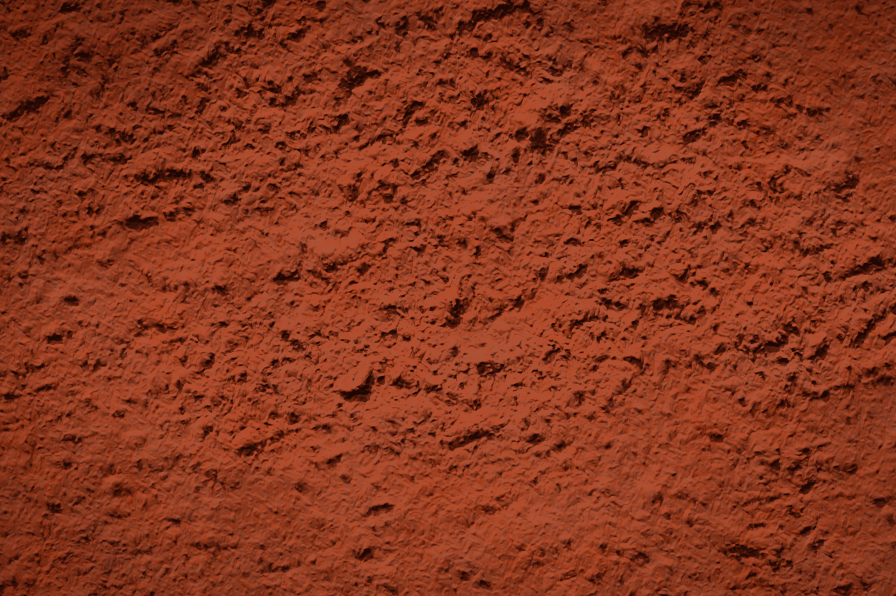
This texture is drawn by a Shadertoy shader. Its source:

```glsl
// Rough red clay plaster under raking light from above.
// A height field of gradient noise, pits, scratches and slanted ledges
// is shaded by its slope and by short cast shadows, then tinted.

vec2 hashGradient(vec2 cell) {
    vec2 k = vec2(dot(cell, vec2(127.1, 311.7)), dot(cell, vec2(269.5, 183.3)));
    return 2.0 * fract(sin(k) * 43758.5) - 1.0;
}

float gradientNoise(vec2 p) {
    vec2 i = floor(p), f = p - i;
    vec2 u = f * f * f * (f * (f * 6.0 - 15.0) + 10.0);
    vec2 e = vec2(1.0, 0.0);
    float a = dot(hashGradient(i), f);
    float b = dot(hashGradient(i + e.xy), f - e.xy);
    float c = dot(hashGradient(i + e.yx), f - e.yx);
    float d = dot(hashGradient(i + 1.0), f - 1.0);
    return mix(mix(a, b, u.x), mix(c, d, u.x), u.y);
}

vec2 rotate(vec2 p, float angle) {
    float c = cos(angle), s = sin(angle);
    return vec2(c * p.x + s * p.y, c * p.y - s * p.x);
}

// Trowel ledges: x is the broken lip, y the smoothed band below it
vec2 ledges(vec2 p) {
    float wobble = 0.02 * gradientNoise(p * 13.0) + 0.014 * gradientNoise(p * 45.0);
    float broken = smoothstep(-0.25, 0.3, gradientNoise(p * 24.0 + 60.0));
    vec2 sum = vec2(0.0);
    for (int i = 0; i < 7; i++) {
        float k = float(i);
        vec2 centre = vec2(1.5 * fract(k * 0.618 + 0.716), (k + 0.5) / 7.0);
        vec2 q = rotate(p - centre, 0.31 + 0.13 * cos(k * 2.0));
        float v = q.y + wobble;
        float taper = 1.0 - smoothstep(0.06, 0.25, abs(q.x));
        float strength = taper * exp(-0.3 * abs(k - 3.0));
        sum.x += strength * broken * smoothstep(-0.007, 0.007, v) * exp(-24.0 * max(v, 0.0));
        sum.y += strength * smoothstep(-0.08, -0.03, v) * smoothstep(0.012, -0.005, v);
    }
    return sum;
}

float height(vec2 p) {
    vec2 ledge = ledges(p);
    float patches = smoothstep(-0.4, 0.4, gradientNoise(p * 3.2 + 5.0) + 0.25 * (p.y - 0.5));
    float rough = mix(0.75, 1.3, patches) * (1.0 - 0.35 * min(ledge.y, 1.0));
    vec2 w = p + 0.006 * vec2(gradientNoise(p * 25.0), gradientNoise(p * 25.0 + 9.0));

    // Undulations, clumps and grains, with creases between them
    float h = 0.0, frequency = 9.0;
    for (int i = 0; i < 5; i++) {
        float k = float(i);
        float n = gradientNoise(rotate(w, 0.3 + k) * frequency + k * 17.0);
        float weight = 0.45 + 0.32 * k;
        h += rough * mix(n, 1.5 * abs(n), 0.5) * weight / frequency;
        frequency *= 1.95;
    }

    // Ragged pits in clusters and faint steep scratches
    float cluster = 0.35 * gradientNoise(p * 5.0 + 77.0);
    float pit = gradientNoise(rotate(w, 0.35) * vec2(19.0, 29.0) + 40.0);
    h -= 0.015 * rough * smoothstep(0.2, 0.5, pit + cluster);
    float scratch = gradientNoise(rotate(p, -1.15) * vec2(5.0, 75.0) + 3.0);
    h += 0.004 * scratch * smoothstep(0.0, 0.4, gradientNoise(p * 2.6 + 21.0));
    return h + 0.014 * ledge.x;
}

vec3 clayColor(float tone, float dust) {
    vec3 c = mix(vec3(0.12, 0.025, 0.01), vec3(0.33, 0.10, 0.04), smoothstep(0.05, 0.36, tone));
    c = mix(c, vec3(0.49, 0.185, 0.09), smoothstep(0.28, 0.52, tone));
    c = mix(c, vec3(0.69, 0.305, 0.185), smoothstep(0.44, 0.71, tone));
    return c + dust * vec3(-0.02, 0.02, 0.035) * smoothstep(0.22, 0.45, tone);
}

void mainImage(out vec4 fragColor, in vec2 fragCoord) {
    vec2 p = fragCoord / iResolution.y;
    vec2 toLight = normalize(vec2(-0.35, 1.0));
    float h = height(p);

    // Slope facing the light
    float lit = (h - height(p + toLight * 0.003)) / 0.003;
    lit /= 1.0 + 0.3 * max(lit, 0.0);

    // Shadows cast by nearby lumps
    float cover = 0.0;
    for (int i = 1; i <= 4; i++) {
        float reach = 0.004 * float(i);
        cover = max(cover, height(p + toLight * reach) - h - 0.7 * reach);
    }
    float shadow = smoothstep(0.0, 0.011, cover);

    // Broad stains and darkened borders
    float tone = 0.60 + 0.105 * lit - 0.25 * shadow;
    tone += 0.09 * gradientNoise(p * 2.3 + 31.0) + 0.06 * gradientNoise(p * 6.0 + 52.0);
    vec2 c = fragCoord / iResolution.xy - vec2(0.52, 0.45);
    tone *= 1.05 - 0.75 * dot(c, c);

    float dust = 1.5 * gradientNoise(p * 80.0 + 8.0) + gradientNoise(p * 9.0 + 14.0);
    fragColor = vec4(clamp(clayColor(tone, dust), 0.0, 1.0), 1.0);
}
```
